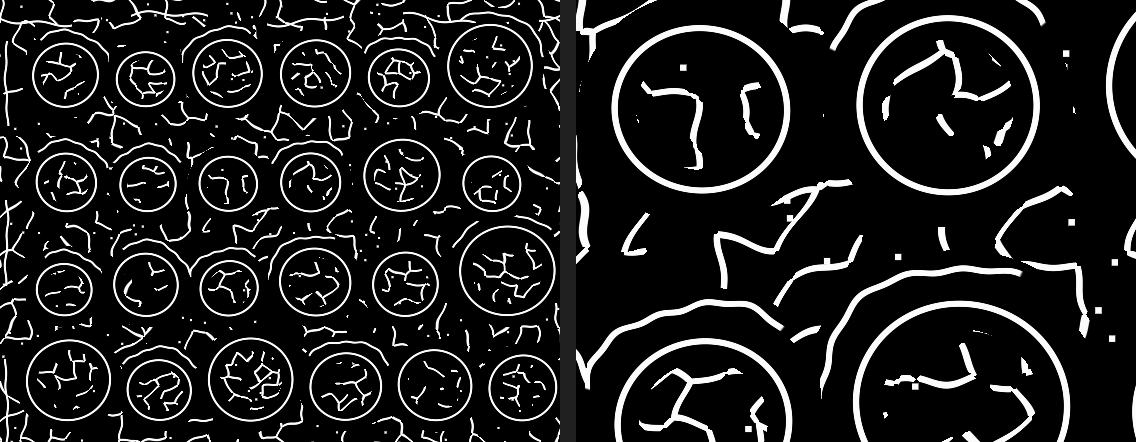
Left, the full canvas; right, a detail of the centre.
Write a Shadertoy shader that draws this pattern.

```glsl
// Lengths are in units of one sixth of the canvas width
const float WIDTH = 6.0;
const float LINE = 0.0115;           // half line width
const vec3 INK = vec3(0.99);
const vec3 GROUND = vec3(0.0);

const int COLS = 6;
const int ROWS = 4;
const float BASELINE = 0.234;        // foot of the lowest row
const float ROW_PITCH = 1.12;
const float SQUASH = 0.96;           // disc height over width
const vec2 ROW_START_GAP[4] = vec2[4](
    vec2(0.289, 0.191), vec2(0.398, 0.242),
    vec2(0.391, 0.258), vec2(0.352, 0.203));
const float RADII[24] = float[24](   // rows from the bottom up
    0.445, 0.336, 0.453, 0.375, 0.390, 0.360,
    0.290, 0.344, 0.305, 0.375, 0.350, 0.500,
    0.320, 0.297, 0.305, 0.320, 0.400, 0.305,
    0.350, 0.305, 0.370, 0.370, 0.320, 0.453);

const float RELIEF_EDGE = 0.25;      // bare rim, as a share of the radius
const float CLEARANCE = 0.13;        // bare ground around a disc
const float HALO_OFFSET = 0.14;
const float HALO_CHANCE = 0.6;
const float GROUND_CELL = 0.25;
const float GROUND_KEEP = 0.46;
const float RELIEF_KEEP = 0.55;
const float SPECK_CELL = 0.13;
const float SPECK_CHANCE = 0.13;

float hash(vec2 p) {
    p = fract(p * vec2(0.1031, 0.1137));
    p += dot(p, p.yx + 33.33);
    return fract((p.x + p.y) * p.x * 97.0);
}

vec2 hash2(vec2 p) {
    return vec2(hash(p + 17.3), hash(p + 71.9));
}

float stroke(float d, float aa) {
    return 1.0 - smoothstep(LINE - aa, LINE + aa, abs(d));
}

vec2 warp(vec2 p) {
    return p + 0.028 * sin(p.yx * 9.0 + vec2(0.0, 2.0))
             + 0.012 * sin(p.yx * 25.0 + vec2(1.0, 4.0));
}

// Distance to the nearest cell border; a share of the borders is dropped
float brokenBorders(vec2 p, float keep) {
    vec2 cell = floor(p), nearA = vec2(0.0), nearB = vec2(0.0);
    vec2 idA = cell, idB = cell;
    float dA = 9.0, dB = 9.0;
    for (int j = -1; j <= 1; j++)
    for (int i = -1; i <= 1; i++) {
        vec2 id = cell + vec2(i, j);
        vec2 v = id + 0.1 + 0.8 * hash2(id) - p;
        float d = dot(v, v);
        if (d < dA) {
            dB = dA; nearB = nearA; idB = idA;
            dA = d; nearA = v; idA = id;
        } else if (d < dB) {
            dB = d; nearB = v; idB = id;
        }
    }
    if (hash((idA + idB) * 1.7 + 5.0) > keep) return 9.0;
    return dot(0.5 * (nearA + nearB), normalize(nearB - nearA));
}

float specks(vec2 p, float aa) {
    vec2 id = floor(p / SPECK_CELL);
    vec2 v = p - (id + 0.2 + 0.6 * hash2(id + 40.0)) * SPECK_CELL;
    float on = step(hash(id + 90.0), SPECK_CHANCE);
    return on * stroke(max(abs(v.x), abs(v.y)), aa);
}

void mainImage(out vec4 fragColor, in vec2 fragCoord) {
    float unit = WIDTH / iResolution.x;
    vec2 p = fragCoord * unit;
    float height = iResolution.y * unit;
    float aa = 0.5 * unit;

    // Nearest disc: rows stand on a baseline, packed side by side
    float rim = 9.0, radius = 1.0, seed = 0.0;
    vec2 local = vec2(0.0);
    for (int row = 0; row < ROWS; row++) {
        float x = ROW_START_GAP[row].x;
        for (int col = 0; col < COLS; col++) {
            int k = row * COLS + col;
            float r = RADII[k];
            vec2 q = p - vec2(x + r, BASELINE + ROW_PITCH * float(row) + r * SQUASH);
            q.y /= SQUASH;
            float wobble = 0.012 * sin(2.0 * atan(q.y, q.x) + float(k) * 2.4);
            float d = length(q) - r * (1.0 + wobble);
            if (d < rim) { rim = d; radius = r; local = q; seed = float(k); }
            x += 2.0 * r + ROW_START_GAP[row].y;
        }
    }
    float ink = stroke(rim, aa);

    // Partial arcs over the tops of some discs
    float angle = atan(local.y, local.x);
    float facing = cos(angle - 1.57 - 1.2 * (hash(vec2(seed, 3.0)) - 0.5));
    float hasHalo = step(hash(vec2(seed, 8.0)), HALO_CHANCE);
    float halo = rim - HALO_OFFSET - 0.016 * sin(angle * 5.0 + seed) - 0.006 * sin(angle * 17.0);
    ink = max(ink, hasHalo * smoothstep(0.55, 0.57, facing) * stroke(halo, aa));

    // Broken relief inside discs, broken cracks on the ground
    bool inside = rim < 0.0;
    float size = inside ? mix(0.13, 0.19, hash(vec2(seed, 5.0))) : GROUND_CELL;
    vec2 q = inside ? local + seed * vec2(3.1, 1.7) + 9.0 : p + 5.0;
    float marks = brokenBorders(warp(q) / size, inside ? RELIEF_KEEP : GROUND_KEEP) * size;
    float bare = CLEARANCE + 0.07 * hasHalo * step(0.5, facing);
    float open = inside ? step(rim, -RELIEF_EDGE * radius) : step(bare, rim);
    ink = max(ink, open * max(stroke(marks, aa), specks(q, aa)));

    // Wandering lines along the top and left
    float top = p.y - height + 0.2 + 0.06 * sin(p.x * 2.7) + 0.025 * sin(p.x * 11.0);
    float left = p.x - 0.07 - 0.012 * sin(p.y * 6.0) - 0.008 * sin(p.y * 19.0);
    float topOn = step(-0.5, sin(p.x * 4.3) + 0.5 * sin(p.x * 13.0));
    float leftOn = step(-0.3, sin(p.y * 3.7) + 0.5 * sin(p.y * 11.0));
    ink = max(ink, step(0.05, rim) * max(topOn * stroke(top, aa), leftOn * stroke(left, aa)));

    fragColor = vec4(mix(GROUND, INK, ink), 1.0);
}
```
